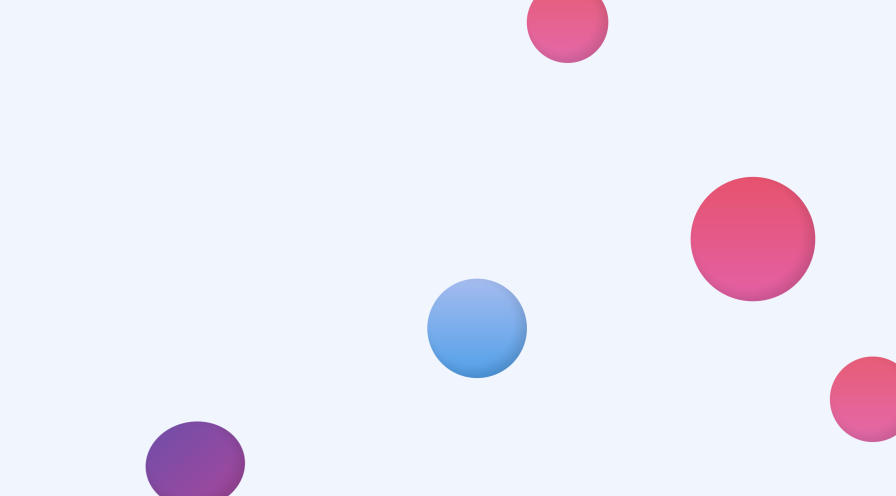
Give the GLSL for this background, as a Shadertoy shader.

```glsl
// Glossy gradient discs scattered over a pale blue backdrop.

#define BACKDROP vec3(0.943, 0.962, 0.997)
#define ROSE_TOP vec3(0.902, 0.325, 0.430)
#define ROSE_BOTTOM vec3(0.892, 0.378, 0.650)
#define SKY_TOP vec3(0.645, 0.735, 0.935)
#define SKY_BOTTOM vec3(0.315, 0.625, 0.912)
#define VIOLET_START vec3(0.430, 0.305, 0.660)
#define VIOLET_END vec3(0.665, 0.280, 0.615)
#define SHADE_OFFSET vec2(-0.011, 0.011)
#define SHADE_BLUR 0.022
#define SHADE_STRENGTH 0.14
#define VIOLET_TILT 0.14

const vec2 DOWN = vec2(0.0, -1.0);
const vec2 DIAGONAL = vec2(0.5, -0.5);

// Approximate signed distance to an axis-aligned ellipse
float ellipseDistance(vec2 p, vec2 radii) {
    return (length(p / radii) - 1.0) * min(radii.x, radii.y);
}

vec2 rotate(vec2 p, float angle) {
    float c = cos(angle), s = sin(angle);
    return vec2(c * p.x + s * p.y, c * p.y - s * p.x);
}

// Blend one disc with a linear gradient and a soft inner shade
void drawDisc(inout vec3 color, vec2 p, vec2 radii, float tilt, vec2 direction,
              vec3 startColor, vec3 endColor, float opacity) {
    float pixel = 1.0 / iResolution.y;
    float edge = ellipseDistance(rotate(p, tilt), radii);
    float coverage = 1.0 - smoothstep(-0.7 * pixel, 0.7 * pixel, edge);

    float along = 0.5 + 0.5 * dot(p / radii, direction);
    vec3 fill = mix(startColor, endColor, clamp(along, 0.0, 1.0));

    // The shade is the blurred outside of a disc shifted up and left
    float inner = ellipseDistance(rotate(p - SHADE_OFFSET, tilt), radii);
    fill *= 1.0 - SHADE_STRENGTH * smoothstep(-SHADE_BLUR, SHADE_BLUR, inner);

    color = mix(color, fill, coverage * opacity);
}

void mainImage(out vec4 fragColor, in vec2 fragCoord) {
    // Canvas height is one unit; x is measured from the left edge
    float aspect = 512.0 / 284.0;
    vec2 p = fragCoord / iResolution.xy * vec2(aspect, 1.0);
    vec3 color = BACKDROP;

    // Rose discs
    drawDisc(color, p - vec2(1.142, 0.955), vec2(0.082), 0.0, DOWN,
             ROSE_TOP, ROSE_BOTTOM, 0.94);
    drawDisc(color, p - vec2(1.515, 0.518), vec2(0.1254), 0.0, DOWN,
             ROSE_TOP, ROSE_BOTTOM, 1.0);
    drawDisc(color, p - vec2(1.756, 0.195), vec2(0.0862), 0.0, DOWN,
             ROSE_TOP, ROSE_BOTTOM, 0.94);

    // Sky disc
    drawDisc(color, p - vec2(0.960, 0.338), vec2(0.1002), 0.0, DOWN,
             SKY_TOP, SKY_BOTTOM, 1.0);

    // Tilted violet oval at the lower edge
    drawDisc(color, p - vec2(0.393, 0.063), vec2(0.1002, 0.087), VIOLET_TILT,
             DIAGONAL, VIOLET_START, VIOLET_END, 1.0);

    fragColor = vec4(color, 1.0);
}
```
